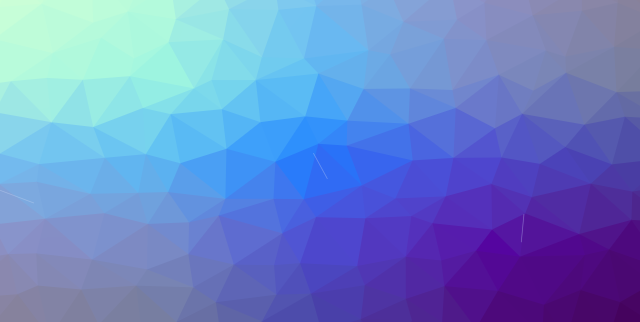
This background is drawn by a Shadertoy shader. Its source:

```glsl
#define CELL vec2(0.137, 0.109)
#define GRID_SHIFT vec2(0.09, 0.80)
#define JITTER 0.62
#define SEAM_STRENGTH 0.28
#define MINT vec3(0.80, 1.00, 0.84)
#define AQUA vec3(0.61, 0.96, 0.88)
#define AZURE vec3(0.08, 0.46, 1.00)
#define VIOLET vec3(0.34, 0.00, 0.65)
#define PLUM vec3(0.27, 0.00, 0.36)

// Cone response matrix: blending its cube roots is perceptually even
const mat3 RGB_TO_LMS = mat3(0.4122, 0.2119, 0.0883,
                             0.5363, 0.6807, 0.2817,
                             0.0514, 0.1074, 0.6300);

vec3 toPerceptual(vec3 rgb) {
    return pow(RGB_TO_LMS * pow(rgb, vec3(2.2)), vec3(1.0 / 3.0));
}

vec3 toRgb(vec3 c) {
    return pow(max(inverse(RGB_TO_LMS) * (c * c * c), 0.0), vec3(1.0 / 2.2));
}

// Five evenly spaced colour stops
vec3 palette(float t) {
    vec3 stops[5] = vec3[5](MINT, AQUA, AZURE, VIOLET, PLUM);
    float s = clamp(t, 0.0, 1.0) * 4.0;
    int i = min(int(s), 3);
    return mix(toPerceptual(stops[i]), toPerceptual(stops[i + 1]), s - float(i));
}

// Equal blend of a horizontal and a vertical gradient
vec3 gradientColor(vec2 p) {
    float aspect = iResolution.x / iResolution.y;
    return toRgb(0.5 * (palette(p.x / aspect) + palette(1.0 - p.y)));
}

vec2 hash2(vec2 p) {
    vec3 q = fract(p.xyx * vec3(0.1031, 0.1030, 0.0973));
    q += dot(q, q.yzx + 33.33);
    return fract((q.xx + q.yz) * q.zy);
}

vec2 meshVertex(vec2 id) {
    return (id + GRID_SHIFT + JITTER * (hash2(id + 40.0) - 0.5)) * CELL;
}

// Distance to the left of the line from a to b
float sideDistance(vec2 p, vec2 a, vec2 b) {
    vec2 e = normalize(b - a), v = p - a;
    return e.x * v.y - e.y * v.x;
}

// Adds a flat triangle, weighted by its pixel coverage
void addTriangle(inout vec4 sum, vec2 p, vec2 a, vec2 b, vec2 c, float pixel) {
    float inside = min(sideDistance(p, a, b),
                   min(sideDistance(p, b, c), sideDistance(p, c, a)));
    float coverage = clamp(0.5 + inside / pixel, 0.0, 1.0);
    if (coverage > 0.0) {
        sum += coverage * vec4(gradientColor((a + b + c) / 3.0), 1.0);
    }
}

float segmentDistance(vec2 p, vec2 a, vec2 b) {
    vec2 v = p - a, e = b - a;
    return length(v - e * clamp(dot(v, e) / dot(e, e), 0.0, 1.0));
}

void mainImage(out vec4 fragColor, in vec2 fragCoord) {
    float pixel = 1.0 / iResolution.y;
    vec2 p = fragCoord * pixel;
    vec2 home = floor(p / CELL - GRID_SHIFT);

    // Jittered quads, each split along its shorter diagonal
    vec4 sum = vec4(gradientColor(p), 1.0) * 0.001;
    for (int y = -1; y <= 1; y++) {
        for (int x = -1; x <= 1; x++) {
            vec2 id = home + vec2(x, y);
            vec2 a = meshVertex(id);
            vec2 b = meshVertex(id + vec2(1, 0));
            vec2 c = meshVertex(id + vec2(1, 1));
            vec2 d = meshVertex(id + vec2(0, 1));
            if (distance(a, c) < distance(b, d)) {
                addTriangle(sum, p, a, b, c, pixel);
                addTriangle(sum, p, a, c, d, pixel);
            } else {
                addTriangle(sum, p, a, b, d, pixel);
                addTriangle(sum, p, b, c, d, pixel);
            }
        }
    }
    vec3 color = sum.rgb / sum.a;

    // Faint pale seams
    vec4 seams[3] = vec4[3](vec4(0.974, 0.523, 1.016, 0.446),
                            vec4(0.0, 0.409, 0.104, 0.370),
                            vec4(1.627, 0.334, 1.619, 0.249));
    for (int i = 0; i < 3; i++) {
        float d = segmentDistance(p, seams[i].xy, seams[i].zw);
        float line = 1.0 - smoothstep(0.0, max(pixel, 0.003), d);
        color = mix(color, vec3(0.8, 0.85, 0.95), SEAM_STRENGTH * line);
    }
    fragColor = vec4(color, 1.0);
}
```
